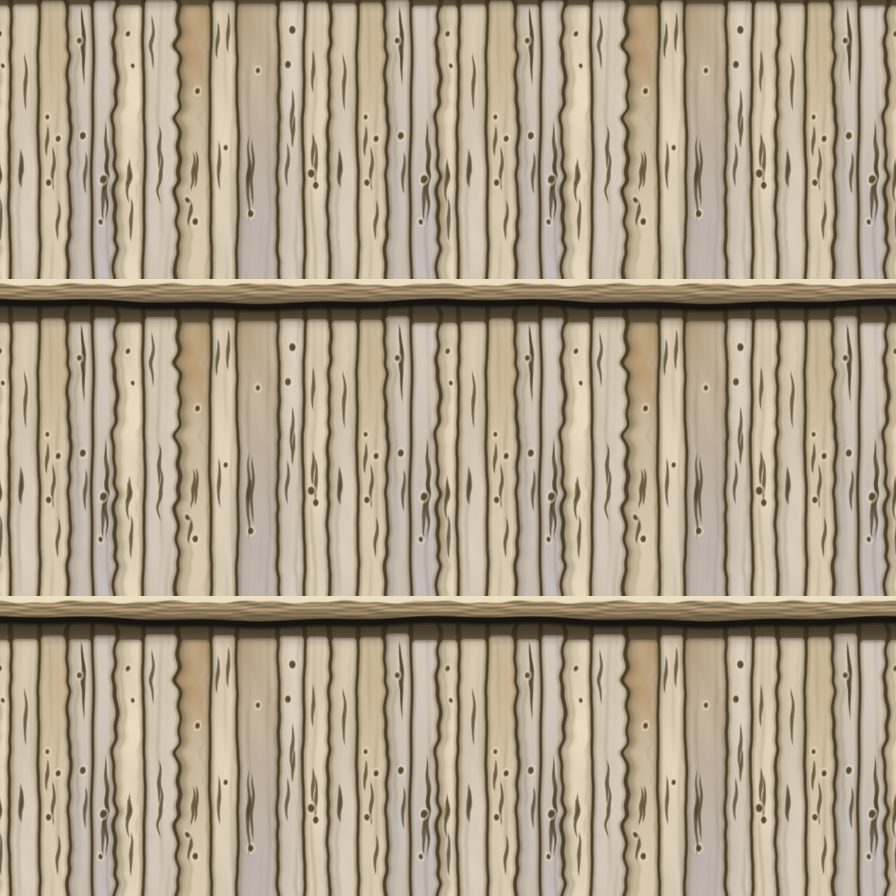
Reproduce this texture procedurally as a three.js fragment shader.

```glsl
// Weathered plank fence: rows of sixteen uneven boards, each row closed by a
// grained rail with a dark shadow below it. Board edges are bent by sines, and
// stains, slits and knots are hashed per board. One unit is a mean board width.
varying vec2 vUv;

const float ROW = 11.333;      // height of one row
const float RAIL_TOP = -0.95;  // a row is measured downward from its rail
const float TURN = 0.392699;   // one full wave per sixteen boards

const vec3 CREAM = vec3(0.90, 0.845, 0.745);
const vec3 GREY  = vec3(0.745, 0.72, 0.71);
const vec3 TAN   = vec3(0.65, 0.53, 0.37);
const vec3 BARK  = vec3(0.47, 0.41, 0.31);
const vec3 GAP   = vec3(0.30, 0.25, 0.16);
const vec3 BLACK = vec3(0.09, 0.075, 0.06);

// Per board: left edge, grey weathering, brown stain, wear of the left edge
const mat4 EDGE = mat4(0.0, 1.04, 2.08, 2.96, 3.71, 4.79, 6.04, 7.17,
                       8.13, 9.58, 10.5, 11.38, 12.42, 13.42, 14.33, 15.25);
const mat4 WEATHER = mat4(0.35, 0.05, 0.8, 0.95, 0.0, 0.5, 0.1, 0.1,
                          1.0, 0.5, 0.1, 0.35, 0.05, 0.8, 0.95, 0.0);
const mat4 STAIN = mat4(0.2, 0.6, 0.1, 0.0, 0.05, 0.1, 1.0, 0.15,
                        0.75, 0.0, 0.15, 0.2, 0.6, 0.1, 0.0, 0.1);
const mat4 WEAR = mat4(0.2, 0.1, 0.5, 0.0, 0.7, 0.1, -1.0, 0.1,
                       0.1, 0.3, 0.1, 0.4, 0.1, 0.5, 0.0, 0.7);

float hash(float n) {
  return fract(sin(n * 12.9898 + 4.1) * 4375.85);
}

// Sideways shift of a board edge: a slow bend plus rounded bites
float edgeShift(float v, float seed, float wear) {
  float bend = 0.03 * sin(v * 0.7 + seed * 2.0) + 0.015 * sin(v * 2.3 + seed * 5.0);
  float bite = pow(abs(sin(v * 1.1 + seed + 0.5 * sin(v * 2.7))), 6.0);
  return bend + wear * (0.16 * bite + 0.04 * sin(v * 7.0 + seed));
}

// Vertical fibres from layered sines, 0 to 1
float fibres(vec2 p, float seed) {
  float a = sin(p.x * 8.0 + seed * 3.0 + 0.9 * sin(p.y * 0.6 + seed));
  float b = sin(p.x * 19.0 + seed * 7.0 + 1.2 * sin(p.y * 0.9 + seed * 2.0));
  return 0.5 + 0.3 * a + 0.2 * b;
}

// Tapered vertical crack around the origin
float slit(vec2 p, float halfLength, float width) {
  float taper = 1.0 - min(abs(p.y) / halfLength, 1.0);
  float bentX = p.x + 0.03 * sin(p.y * 4.0);
  return smoothstep(0.05, -0.03, abs(bentX) - width * taper) * smoothstep(0.0, 0.3, taper);
}

// Painted wood; p is measured from the board's left edge
vec3 boardColour(vec2 p, float width, float seed, float grey, float brown) {
  float grain = fibres(p, seed);
  float drift = 0.5 + 0.3 * sin(p.y * 0.8 + seed * 4.0 + p.x * 2.0)
                    + 0.2 * sin(p.y * 1.9 + seed - p.x * 5.0);
  float low = smoothstep(1.0, 9.0, p.y);
  vec3 col = mix(CREAM, GREY, grey * clamp(0.2 + 0.5 * drift + 0.4 * low, 0.0, 1.0));
  col = mix(col, TAN, brown * (1.0 - 0.75 * low) * (0.35 + 0.5 * drift));
  col = mix(col, BARK, 0.2 * pow(grain, 4.0));
  col *= 0.95 + 0.08 * drift;

  for (int i = 0; i < 3; i++) {
    float n = seed * 5.0 + float(i);
    // The first slit lies at nearly the same height on every board
    float height = i == 0 ? 6.3 + 0.5 * hash(n) : 1.5 + 8.0 * hash(n + 31.0);
    vec2 at = vec2(width * (0.25 + 0.5 * hash(n + 9.0)), height);
    float reach = 0.45 + 0.5 * hash(n + 3.0) + 1.3 * grey * hash(n + 5.0);
    col = mix(col, GAP, 0.75 * slit(p - at, reach, 0.06));

    // Knots: a dark core with a pale rim
    vec2 knot = vec2(width * (0.3 + 0.4 * hash(n + 17.0)), 1.4 + 8.2 * hash(n + 23.0));
    float radius = 0.05 + 0.06 * hash(n + 29.0);
    float d = length((p - knot) * vec2(1.0, 0.8)) - radius;
    float present = step(0.45, hash(n + 41.0));
    col = mix(col, CREAM, 0.5 * present * smoothstep(0.13, 0.06, d));
    col = mix(col, GAP, 0.9 * present * smoothstep(0.05, -0.03, d));
  }
  return col;
}

// Rail: pale upper edge over flowing brown grain
vec3 railColour(float x, float v) {
  float flow = 1.4 * sin(x * TURN * 3.0) + 0.9 * sin(x * TURN * 7.0 + v * 3.0);
  float grain = 0.5 + 0.3 * sin(v * 20.0 + flow) + 0.2 * sin(v * 43.0 - 1.7 * flow);
  vec3 col = mix(BARK, vec3(0.74, 0.64, 0.49), grain);
  float lip = RAIL_TOP + 0.2 + 0.04 * sin(x * TURN * 5.0) + 0.02 * sin(x * TURN * 13.0);
  col = mix(vec3(0.93, 0.87, 0.76), col, smoothstep(-0.05, 0.05, v - lip));
  return mix(col, GAP, 0.6 * smoothstep(-0.45, -0.15, v));
}

void main() {
  float x = fract(vUv.x * 2.0 - 0.0208) * 16.0;
  float v = mod(32.0 * (1.0 - vUv.y) + 0.417 - RAIL_TOP, ROW) + RAIL_TOP;

  // Find the board and the distances to its two edges
  float id = 15.0, left = x + 0.75 - edgeShift(v, 4.0, 0.7);
  float right = 16.0 + edgeShift(v, 0.0, 0.2) - x;
  float grey = 0.0, brown = 0.1, wear = 0.7;
  for (int c = 0; c < 4; c++) {
    for (int r = 0; r < 4; r++) {
      float n = float(c * 4 + r);
      float edge = EDGE[c][r] + edgeShift(v, mod(n, 11.0), WEAR[c][r]);
      if (x > edge) {
        id = n; left = x - edge;
        grey = WEATHER[c][r]; brown = STAIN[c][r]; wear = WEAR[c][r];
      } else right = min(right, edge - x);
    }
  }

  // Board with a rounded, uneven top over the dark backing
  float seed = mod(id, 11.0);
  float top = 0.3 + 0.35 * hash(id + 2.0);
  float gapWidth = 0.02 + 0.05 * abs(wear) * (0.5 + 0.5 * sin(v * 1.3 + seed));
  vec2 inset = vec2(min(left - gapWidth, right), v - top);
  float inside = 0.2 - length(max(0.2 - inset, 0.0));
  vec3 wood = boardColour(vec2(left, v), left + right, seed, grey, brown);
  wood = mix(wood, BARK, 0.45 * smoothstep(0.2, 0.04, inside));
  wood = mix(wood, BARK, 0.5 * abs(wear) * smoothstep(0.55, 0.0, left));
  vec3 backing = mix(GAP, BARK, 0.7 * smoothstep(0.03, 0.12, inset.x));
  vec3 col = mix(backing, wood, smoothstep(0.0, 0.08, inside));

  // Shadow under the rail, then the rail itself
  col *= mix(0.6, 1.0, smoothstep(0.0, 0.95, v));
  float sag = 0.07 * sin(x * TURN - 1.8) + 0.03 * sin(x * TURN * 4.0);
  col = mix(BLACK, col, smoothstep(0.0, 0.2, v - sag));
  col = mix(railColour(x, v), col, smoothstep(-0.04, 0.04, v - sag + 0.16));
  gl_FragColor = vec4(col, 1.0);
}
```
